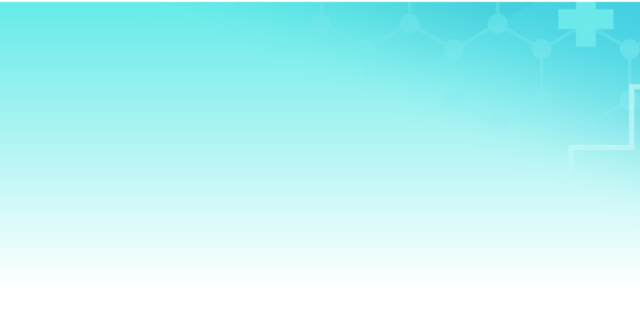
Reproduce this background procedurally as a Shadertoy shader.

```glsl
const float HEX_RADIUS = 0.1589;
const float HEX_HALF_WIDTH = 0.1376;

// Coverage of a shape from its signed distance
float fill(float d) {
    float pixel = 1.0 / iResolution.y;
    return 1.0 - smoothstep(-pixel, pixel, d);
}

// Distance to the axis-aligned box spanning corners a and b
float box(vec2 p, vec2 a, vec2 b) {
    vec2 d = abs(p - 0.5 * (a + b)) - 0.5 * abs(b - a);
    return max(d.x, d.y);
}

// Offset from the nearest centre of a honeycomb with pointed tops
vec2 hexOffset(vec2 p) {
    vec2 period = vec2(2.0 * HEX_HALF_WIDTH, 3.0 * HEX_RADIUS);
    vec2 a = mod(p + 0.5 * period, period) - 0.5 * period;
    vec2 b = mod(p, period) - 0.5 * period;
    return dot(a, a) < dot(b, b) ? a : b;
}

// x: distance to the bonds, y: distance to the atoms
vec2 molecule(vec2 p) {
    vec2 q = abs(hexOffset(p));
    float bond = HEX_HALF_WIDTH - max(q.x, dot(q, vec2(0.5, 0.8660)));
    float atom = min(distance(q, vec2(0.0, HEX_RADIUS)),
                     distance(q, vec2(HEX_HALF_WIDTH, 0.5 * HEX_RADIUS)));
    return vec2(bond - 0.0055, atom - 0.031);
}

float medicalCross(vec2 p) {
    p = abs(p);
    vec2 arm = vec2(0.086, 0.031);
    return min(box(p, -arm, arm), box(p, -arm.yx, arm.yx));
}

float stepLine(vec2 p) {
    float d = box(p, vec2(1.974, 0.729), vec2(2.1, 0.729));
    d = min(d, box(p, vec2(1.974, 0.539), vec2(1.974, 0.729)));
    d = min(d, box(p, vec2(1.784, 0.539), vec2(1.974, 0.539)));
    d = min(d, box(p, vec2(1.784, 0.40), vec2(1.784, 0.539)));
    return d - 0.008;
}

void mainImage(out vec4 fragColor, in vec2 fragCoord) {
    vec2 p = fragCoord / iResolution.y;
    float depth = 1.0 - p.y;

    // Aqua fading down to white
    float fade = clamp(depth / 0.9, 0.0, 1.0);
    vec3 color = mix(vec3(0.39, 0.92, 0.91), vec3(1.0), fade);

    // Deeper blue wedge in the upper right
    float wedge = smoothstep(0.0, 0.70, 0.44 * (p.x - 0.39) - depth);
    color = mix(color, vec3(0.24, 0.79, 0.86), wedge * (1.0 - 0.6 * fade));

    // Faint slanted facet
    float facet = smoothstep(-0.01, 0.01, p.x - 1.17 - 1.7 * (p.y - 0.70));
    color += 0.025 * facet * wedge * smoothstep(0.55, 0.8, p.y);

    // Molecular lattice, dissolving toward the lower left
    float diagonal = 0.104 + 0.35 * (p.x - 0.625) - depth;
    float visible = smoothstep(-0.04, 0.14, diagonal) * smoothstep(0.44, 0.40, depth);
    vec2 d = molecule(p - vec2(1.280, 0.767));
    float lattice = max(0.45 * fill(d.x), 0.55 * fill(d.y));
    vec3 latticeColor = mix(vec3(0.42, 0.90, 0.92), vec3(0.75, 0.96, 0.96), fade);
    color = mix(color, latticeColor, lattice * visible);

    // Cross with a trace of the lattice beneath
    float cross = fill(medicalCross(p - vec2(1.831, 0.940)));
    color = mix(color, vec3(0.44, 0.92, 0.92), 0.88 * cross);

    // Stepped line, fading at its lower end
    float lineFade = smoothstep(0.41, 0.54, p.y);
    color = mix(color, vec3(0.78, 0.97, 0.97), 0.7 * fill(stepLine(p)) * lineFade);

    // Thin white strip along the top
    color = mix(color, vec3(1.0), fill(0.994 - p.y));

    fragColor = vec4(color, 1.0);
}
```
